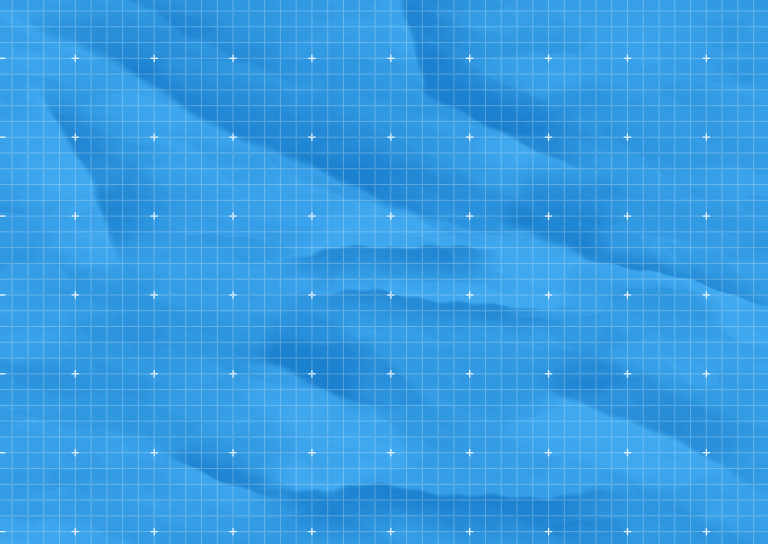
This pattern is drawn by a Shadertoy shader. Its source:

```glsl
// Blueprint paper: a fine pale grid with white plus marks over creased blue paper.

// Lengths are fractions of the canvas height.
const float MAJOR = 0.1450;               // spacing of the plus marks
const float MINOR = MAJOR / 5.0;          // spacing of the grid lines
const vec2  GRID_ORIGIN = vec2(0.1384, 0.0228);
const float LINE_HALF = 0.00092;
const float LINE_ALPHA = 0.27;
const vec3  LINE_COLOR = vec3(0.97, 0.98, 0.98);
const float PLUS_HALF = 0.00115;
const float PLUS_ARM = 0.0068;
const float PLUS_ALPHA = 0.92;
const float MARGIN_ARM = 0.0165;          // longer arm of the left margin marks
const float MARGIN_X = 0.03;

const vec3  SHADOW_BLUE = vec3(0.105, 0.500, 0.805);
const vec3  LIGHT_BLUE = vec3(0.240, 0.650, 0.930);
const float BASE_TONE = 0.72;
const float FOLD_DEPTH = 0.55;
const float FOLD_GLOW = 0.24;
const float CREASE_DEPTH = 0.20;
const float FACET_DEPTH = 0.36;
const float WRINKLE_DEPTH = 0.20;

// Main folds: start and end; the shaded side lies to the left of the direction.
const int FOLD_COUNT = 12;
const vec4 FOLDS[FOLD_COUNT] = vec4[FOLD_COUNT](
    vec4(0.07, 0.95, 0.79, 0.58), vec4(0.09, 0.83, 0.22, 0.51),
    vec4(0.72, 1.02, 0.79, 0.83), vec4(0.79, 0.83, 1.07, 0.69),
    vec4(0.92, 0.60, 1.09, 0.52), vec4(0.89, 0.55, 0.53, 0.53),
    vec4(1.02, 0.44, 0.57, 0.46), vec4(0.48, 0.35, 0.63, 0.25),
    vec4(1.00, 0.28, 1.37, 0.13), vec4(1.11, 0.09, 0.50, 0.10),
    vec4(1.07, 0.52, 1.42, 0.45), vec4(0.32, 0.16, 0.51, 0.09));
const float FOLD_WIDTHS[FOLD_COUNT] = float[FOLD_COUNT](
    0.12, 0.10, 0.08, 0.06, 0.13, 0.05, 0.05, 0.09, 0.10, 0.07, 0.03, 0.05);

vec2 hash2(vec2 p) {
    vec3 h = fract(p.xyx * vec3(0.1031, 0.1030, 0.0973));
    h += dot(h, h.yzx + 33.33);
    return fract((h.xx + h.yz) * h.zy);
}

// Cellular facets, each with its own height and tilt; about -0.5 to 0.5.
// A higher sharpness gives harder joints between facets.
float facets(vec2 p, float sharpness) {
    vec2 cell = floor(p);
    float total = 0.0, weight = 0.0;
    for (int j = -1; j <= 1; j++)
    for (int i = -1; i <= 1; i++) {
        vec2 id = cell + vec2(i, j);
        vec2 offset = p - id - hash2(id);
        vec2 tilt = hash2(id + 71.0) - 0.5;
        float w = exp(-sharpness * dot(offset, offset));
        total += w * (hash2(id + 19.0).x - 0.5 + dot(tilt, offset));
        weight += w;
    }
    return total / max(weight, 1e-9);
}

// Layered sines bend the folds so that no crease runs straight.
vec2 wobble(vec2 p) {
    vec2 w = 0.008 * sin(p.yx * vec2(17.0, 13.0) + vec2(0.4, 2.1));
    w += 0.004 * sin(p.yx * vec2(39.0, 31.0) + p * 19.0);
    return w + 0.002 * sin(p.yx * 97.0 + p * 53.0);
}

// Tone change around one fold: sharp shadow, faint glow and a thin crease.
float foldTone(vec2 p, vec4 fold, float width) {
    vec2 run = fold.zw - fold.xy;
    vec2 dir = normalize(run);
    vec2 rel = p - fold.xy;
    float along = dot(rel, run) / dot(run, run);
    float side = dot(rel, vec2(-dir.y, dir.x));
    float span = smoothstep(-0.15, 0.2, along) * (1.0 - smoothstep(0.75, 1.15, along));
    float shaded = smoothstep(-0.08 * width, 0.08 * width, side);
    float reach = side / width;
    float shadow = shaded * exp(-reach * reach);
    float glow = (1.0 - shaded) * exp(-1.2 * reach * reach);
    float crease = exp(-abs(side) / 0.002) * smoothstep(0.3, 0.8, along);
    return span * (FOLD_GLOW * glow - FOLD_DEPTH * shadow - CREASE_DEPTH * crease);
}

float paperTone(vec2 p) {
    vec2 bent = p + wobble(p);
    float tone = BASE_TONE + 0.05 * sin(bent.x * 3.1 + bent.y * 9.0 + 0.6);
    // Facets stretched along the falling diagonal
    vec2 grain = vec2(0.95 * bent.x - 0.30 * bent.y, 0.30 * bent.x + 0.95 * bent.y);
    tone += FACET_DEPTH * facets(grain * vec2(3.0, 9.0) + 7.0, 24.0);
    // Finer wrinkles, nearly level
    vec2 level = vec2(bent.x, bent.y + 0.12 * bent.x);
    tone += WRINKLE_DEPTH * facets(level * vec2(6.0, 21.0) + 40.0, 50.0);
    tone += 0.4 * WRINKLE_DEPTH * facets(grain * vec2(17.0, 42.0) + 90.0, 20.0);
    for (int i = 0; i < FOLD_COUNT; i++)
        tone += foldTone(bent, FOLDS[i], FOLD_WIDTHS[i]);
    return clamp(tone, 0.0, 1.06);
}

// Share of a pixel covered by a bar centred on zero, per axis.
vec2 cover(vec2 d, vec2 halfWidth, float px) {
    vec2 overlap = min(d + 0.5 * px, halfWidth) - max(d - 0.5 * px, -halfWidth);
    return clamp(overlap / px, 0.0, 1.0);
}

// Signed offset to the nearest point of a repeating lattice.
vec2 nearest(vec2 p, float spacing) {
    return (fract(p / spacing + 0.5) - 0.5) * spacing;
}

void mainImage(out vec4 fragColor, in vec2 fragCoord) {
    float px = 1.0 / iResolution.y;
    vec2 p = fragCoord * px;
    vec3 color = mix(SHADOW_BLUE, LIGHT_BLUE, paperTone(p));
    // Fine grid
    vec2 line = cover(nearest(p - GRID_ORIGIN, MINOR), vec2(LINE_HALF), px);
    color = mix(color, LINE_COLOR, LINE_ALPHA * max(line.x, line.y));
    // Plus marks
    vec2 d = nearest(p - GRID_ORIGIN, MAJOR);
    vec2 flatBar = cover(d, vec2(p.x < MARGIN_X ? MARGIN_ARM : PLUS_ARM, PLUS_HALF), px);
    vec2 tallBar = cover(d, vec2(PLUS_HALF, PLUS_ARM), px);
    float plus = max(flatBar.x * flatBar.y, tallBar.x * tallBar.y);
    fragColor = vec4(mix(color, vec3(1.0), PLUS_ALPHA * plus), 1.0);
}
```
